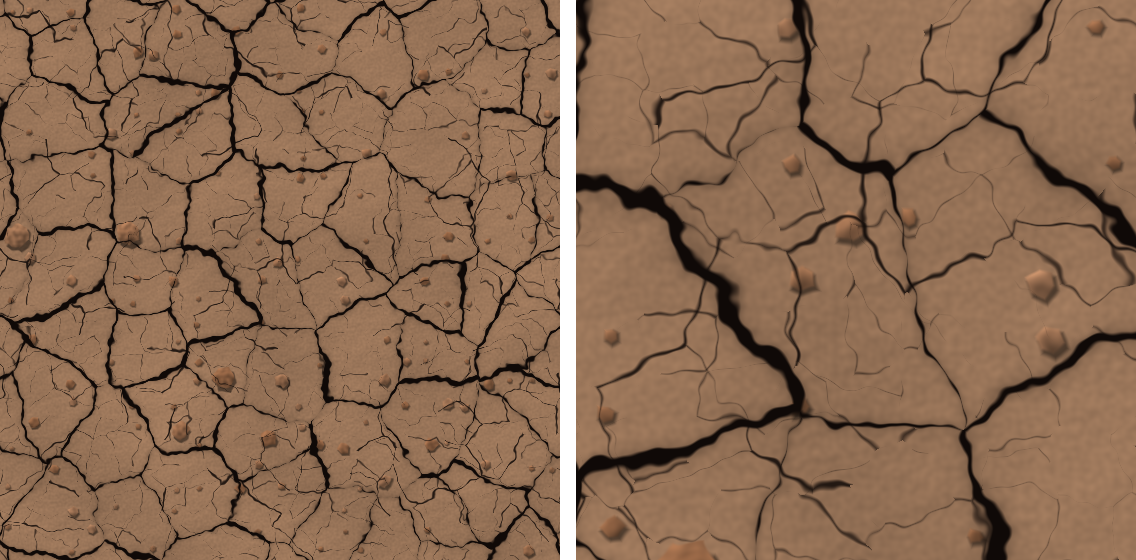
Left, the full canvas; right, a detail of the centre.
A Shadertoy shader for this texture:

```glsl
// Dry, cracked clay seen from above: three scales of warped Voronoi cracks
// (wide, thin, hairline) over rough ground lit from the top left, with
// scattered angular pebbles. All lengths are in units of the canvas height.

const vec3 CLAY        = vec3(0.602, 0.459, 0.349);
const vec3 CREVICE     = vec3(0.060, 0.036, 0.027);
const vec3 PEBBLE      = vec3(0.590, 0.395, 0.265);
const vec3 PEBBLE_PALE = vec3(0.660, 0.480, 0.355);

const float WIDE_CELLS = 7.5;        // cells per canvas height
const float THIN_CELLS = 13.0;
const float HAIR_CELLS = 25.0;
const float WIDE_HALF_WIDTH = 0.0037;
const float THIN_HALF_WIDTH = 0.0016;
const float HAIR_HALF_WIDTH = 0.0009;
const float CRACK_SOFTNESS  = 0.0012;

const vec2  LIGHT_STEP    = vec2(-0.0014, 0.0027);
const float RELIEF        = 0.48;
const float PATCHINESS    = 0.11;
const float GRAIN         = 0.07;
const float SMALL_PEBBLES = 27.0;    // grid cells per canvas height
const float LARGE_PEBBLES = 11.0;

vec2 hash2(vec2 p) {
    vec3 q = fract(p.xyx * vec3(0.1031, 0.1030, 0.0973));
    q += dot(q, q.yzx + 33.33);
    return fract((q.xx + q.yz) * q.zy);
}

float gradientDot(vec2 cell, vec2 offset) {
    float angle = 6.2832 * hash2(cell).x;
    return dot(vec2(cos(angle), sin(angle)), offset);
}

float gradientNoise(vec2 p) {
    vec2 i = floor(p), f = fract(p);
    vec2 u = f * f * f * (f * (f * 6.0 - 15.0) + 10.0);
    vec2 x = vec2(1.0, 0.0), y = vec2(0.0, 1.0);
    float low  = mix(gradientDot(i, f), gradientDot(i + x, f - x), u.x);
    float high = mix(gradientDot(i + y, f - y), gradientDot(i + 1.0, f - 1.0), u.x);
    return mix(low, high, u.y);
}

vec2 noise2(vec2 p) {
    return vec2(gradientNoise(p), gradientNoise(p + vec2(37.2, 91.7)));
}

// Rough ground, slightly stretched along a shallow diagonal.
float groundHeight(vec2 p) {
    p = mat2(0.95, -0.31, 0.31, 0.95) * p * vec2(8.0, 11.0) + 20.0;
    float sum = 0.0, amplitude = 0.5;
    for (int i = 0; i < 5; i++) {
        sum += amplitude * gradientNoise(p);
        p = mat2(1.6, 1.2, -1.2, 1.6) * p + 7.3;
        amplitude *= 0.58;
    }
    return sum;
}

// Signed distance to the nearest crack; each cell border has its own width,
// and borders with a negative strength stay closed.
float crackDistance(vec2 p, float cells, float halfWidth, float weakest, float fray) {
    p = p * cells + cells * 3.7;
    vec2 base = floor(p), f = fract(p), nearest = vec2(0.0), nearestCell = vec2(0.0);
    float best = 9.0;
    for (int y = -1; y <= 1; y++)
    for (int x = -1; x <= 1; x++) {
        vec2 cell = vec2(x, y);
        vec2 r = cell + 0.08 + 0.84 * hash2(base + cell) - f;
        if (dot(r, r) < best) { best = dot(r, r); nearest = r; nearestCell = cell; }
    }
    float gap = 9.0;
    for (int y = -2; y <= 2; y++)
    for (int x = -2; x <= 2; x++) {
        vec2 cell = nearestCell + vec2(x, y);
        vec2 r = cell + 0.08 + 0.84 * hash2(base + cell) - f;
        if (x == 0 && y == 0) continue;
        float d = dot(0.5 * (nearest + r), normalize(r - nearest)) / cells;
        float strength = mix(weakest, 1.0, hash2(2.0 * base + cell + nearestCell + 0.5).y);
        gap = min(gap, d - halfWidth * (strength + fray));
    }
    return gap;
}

float crackMask(float gap) {
    float soft = max(CRACK_SOFTNESS, 0.6 / iResolution.y);
    return 1.0 - smoothstep(-soft, soft, gap);
}

// Faceted stones, at most one per grid cell, with a shadow below right.
vec3 addPebbles(vec3 ground, vec2 p, float cells, float share) {
    vec2 q = p * cells + cells, id = floor(q);
    vec2 seed = hash2(id + 5.0), look = hash2(id + 61.0);
    float present = step(seed.x, share * (1.0 + 1.6 * gradientNoise(id * 0.23)));
    vec2 r = fract(q) - mix(vec2(0.34), vec2(0.66), hash2(id + 113.0));
    r += 0.05 * noise2(p * 75.0);
    float radius = mix(0.10, 0.25, look.x * look.x), facet = -1.0, shadow = -1.0;
    for (int i = 0; i < 6; i++) {
        float angle = 6.2832 * (float(i) + 0.6 * hash2(id + float(i) * 9.1).x + look.y) / 6.0;
        vec2 side = vec2(cos(angle), sin(angle));
        facet = max(facet, dot(r, side));
        shadow = max(shadow, dot(r + radius * vec2(-0.22, 0.38), side));
    }
    float aa = max(0.0012, 0.8 / iResolution.y) * cells;
    float shade = 1.0 - smoothstep(radius - aa, radius + 2.0 * aa, shadow);
    float body = 1.0 - smoothstep(radius - aa, radius + aa, facet);
    float lit = 0.92 + 0.22 * dot(r / radius, vec2(-0.45, 0.9)) + 0.35 * gradientNoise(p * 110.0);
    ground *= 1.0 - 0.48 * present * shade;
    return mix(ground, mix(PEBBLE, PEBBLE_PALE, look.y * look.y) * lit, 0.85 * present * body);
}

void mainImage(out vec4 fragColor, in vec2 fragCoord) {
    vec2 p = fragCoord / iResolution.y;

    // Ground: directional relief, broad stains and fine grain
    float height = groundHeight(p);
    float relief = height - groundHeight(p + LIGHT_STEP);
    float tone = 1.0 + RELIEF * relief + PATCHINESS * (gradientNoise(p * 5.0 + 3.0) + 0.5 * height);
    tone += GRAIN * gradientNoise(p * 210.0);
    vec3 color = CLAY * min(tone, 1.16);
    color = addPebbles(color, p, SMALL_PEBBLES, 0.17);
    color = addPebbles(color, p + 0.37, LARGE_PEBBLES, 0.07);

    // Cracks: ragged paths with uneven widths
    vec2 warped = p + 0.026 * noise2(p * 8.0) + 0.012 * noise2(p * 27.0) + 0.0045 * noise2(p * 80.0);
    float fray = 0.7 * gradientNoise(p * 13.0 + 8.0) + 0.6 * gradientNoise(p * 75.0);
    float wide = crackDistance(warped, WIDE_CELLS, WIDE_HALF_WIDTH, 0.0, fray);
    float thin = crackDistance(warped + 0.31, THIN_CELLS, THIN_HALF_WIDTH, -1.1, fray);
    float hair = crackDistance(warped + 0.73, HAIR_CELLS, HAIR_HALF_WIDTH, -2.2, 1.6 * fray);

    color *= 1.0 - 0.20 * exp(-max(wide, 0.0) / 0.0035);
    color = mix(color, CREVICE, 0.65 * crackMask(hair));
    color = mix(color, CREVICE, 0.85 * crackMask(thin));
    color = mix(color, CREVICE, crackMask(wide));
    fragColor = vec4(color, 1.0);
}
```
